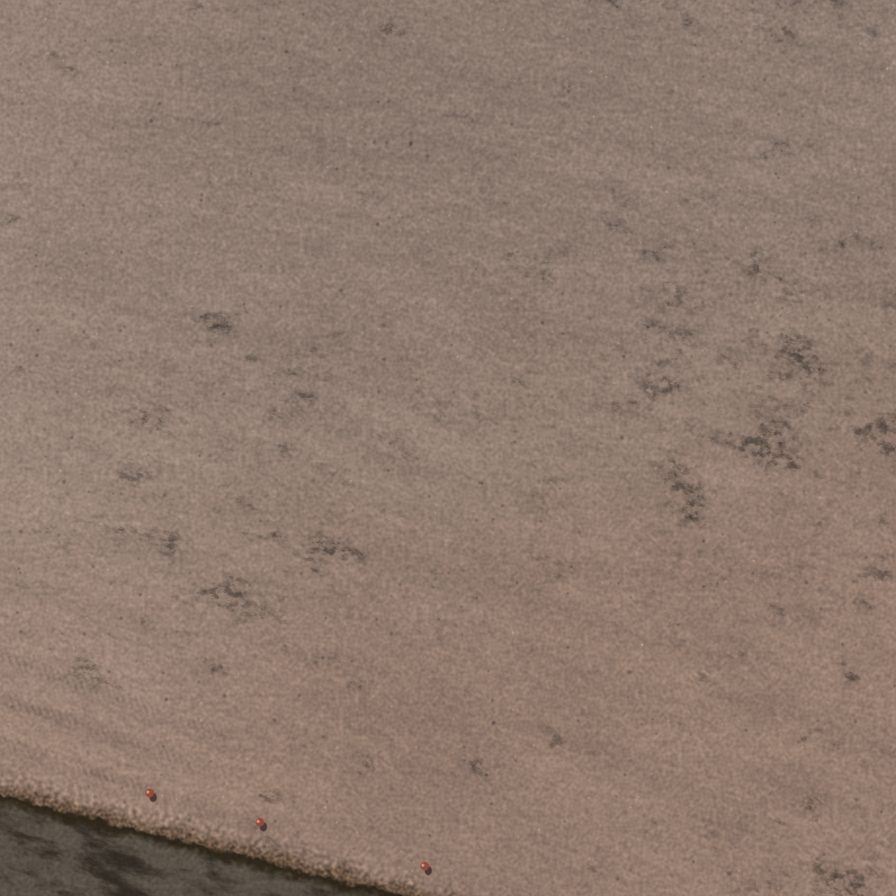
This texture is drawn by a Shadertoy shader. Its source:

```glsl
// Aerial view of a bare sandy flat: slanting streaks, weathered dark patches,
// faint wheel tracks and a dark wet bank with three red markers along it.
// Layers of gradient noise shift the tone; distance functions draw the rest.

vec2 hash2(vec2 p) {
    vec3 q = fract(p.xyx * vec3(0.1031, 0.1030, 0.0973));
    q += dot(q, q.yzx + 33.33);
    return fract((q.xx + q.yz) * q.zy);
}

float cornerSlope(vec2 cell, vec2 f, vec2 corner) {
    return dot(hash2(cell + corner) * 2.0 - 1.0, f - corner);
}

float gradientNoise(vec2 p) {
    vec2 i = floor(p), f = p - i;
    vec2 u = f * f * f * (f * (f * 6.0 - 15.0) + 10.0);
    return mix(mix(cornerSlope(i, f, vec2(0, 0)), cornerSlope(i, f, vec2(1, 0)), u.x),
               mix(cornerSlope(i, f, vec2(0, 1)), cornerSlope(i, f, vec2(1, 1)), u.x), u.y);
}

float fbm(vec2 p) {
    float sum = 0.0, amp = 1.0;
    for (int i = 0; i < 5; i++) {
        sum += amp * gradientNoise(p);
        p = mat2(1.9, 0.5, -0.5, 1.9) * p + 17.3;
        amp *= 0.6;
    }
    return sum;
}

// Soft elliptical region around a centre
float region(vec2 p, vec2 centre, vec2 size) {
    vec2 d = (p - centre) / size;
    return exp(-dot(d, d));
}

// Sparse stones: x is coverage, y is light (+1) or dark (-1)
vec2 stones(vec2 p, float cells, float px) {
    vec2 id = floor(p * cells), rnd = hash2(id + 91.0);
    vec2 centre = (id + 0.25 + 0.5 * hash2(id + 7.0)) / cells;
    float radius = mix(0.0008, 0.0022, rnd.y * rnd.y);
    float cover = 1.0 - smoothstep(radius - px, radius + px, length(p - centre));
    return vec2(cover * step(0.9, rnd.x), rnd.y > 0.5 ? -1.0 : 1.0);
}

void mainImage(out vec4 fragColor, in vec2 fragCoord) {
    vec2 uv = fragCoord / iResolution.xy;
    float px = 1.0 / iResolution.y;

    // Streak coordinates: steeper near the bank, flatter far away
    vec2 flow = vec2(uv.x - 0.25 * uv.y, uv.y + uv.x * (0.32 - 0.2 * uv.y));
    float grain = gradientNoise(uv * 230.0) + 0.6 * gradientNoise(uv * 127.0 + 40.0);
    float wisps = gradientNoise(flow * vec2(75.0, 190.0)) + 0.8 * gradientNoise(flow * vec2(32.0, 95.0) + 5.0);
    float streaks = fbm(flow * vec2(6.0, 30.0));
    float clouds = fbm(uv * vec2(3.0, 5.0) + 9.0);

    // Sand tone and broad tints
    float tone = -0.008 + 0.165 * grain + 0.075 * wisps + 0.07 * streaks + 0.05 * clouds;
    tone += 0.06 * region(uv, vec2(0.0, 0.5), vec2(0.22, 0.6));
    tone -= 0.04 * region(uv, vec2(0.45, 0.9), vec2(0.3, 0.12));
    vec3 sand = vec3(0.57, 0.49, 0.44);
    float warm = smoothstep(0.65, 0.0, uv.y - 0.25 * uv.x + 0.15 * clouds);
    sand += mix(vec3(-0.004, 0.002, 0.008), vec3(0.012, -0.002, -0.008), warm);

    // Weathered dark patches, clustered to the right and along the lower left
    float cluster = region(uv, vec2(0.83, 0.56), vec2(0.2, 0.26))
                  + 0.75 * region(uv, vec2(0.24, 0.4), vec2(0.24, 0.15))
                  + 0.8 * region(uv, vec2(0.28, 0.6), vec2(0.16, 0.05))
                  + 1.4 * region(uv, vec2(0.86, 1.0), vec2(0.2, 0.04))
                  + 1.4 * region(uv, vec2(0.93, 0.02), vec2(0.14, 0.035))
                  + region(uv, vec2(1.0, 0.53), vec2(0.07, 0.06));
    float patches = fbm(flow * vec2(13.0, 24.0) + 3.0) + 0.36 * cluster;
    float flecks = smoothstep(-0.25, 0.4, fbm(flow * vec2(70.0, 115.0)));
    tone -= 0.3 * smoothstep(0.27, 0.85, patches) * (0.15 + flecks);
    tone -= 0.1 * min(cluster, 1.0) * smoothstep(0.2, 0.5, fbm(flow * vec2(40.0, 85.0) + 60.0));

    // Wheel tracks with a ribbed tread
    for (int i = 0; i < 3; i++) {
        float gap = uv.y - (0.268 - 0.046 * float(i) - 0.39 * uv.x + 0.2 * uv.x * uv.x);
        float tread = 0.6 + 0.4 * sin(900.0 * uv.x + 300.0 * uv.y);
        float wear = 0.8 + 1.2 * gradientNoise(flow * vec2(18.0, 60.0));
        tone -= 0.13 * tread * wear * exp(-pow(gap / 0.008, 2.0)) * smoothstep(0.4, 0.05, uv.x);
    }

    // Scattered stones
    vec2 coarse = stones(uv, 34.0, px), fine = stones(uv + 3.7, 71.0, px);
    tone += 0.22 * coarse.x * coarse.y + 0.16 * fine.x * fine.y;
    vec3 col = sand * (1.0 + tone);

    // Bank: pale pebbled rim, ragged brown lip, then dark wet ground
    float bank = uv.y - 0.113 + 0.25 * uv.x + 0.009 * fbm(uv * 30.0) + 0.005 * gradientNoise(uv * 140.0);
    float rim = smoothstep(0.0, 0.012, bank) * smoothstep(0.045, 0.008, bank);
    col *= 1.0 + rim * (0.5 * gradientNoise(uv * 170.0) - 0.03);
    float lip = exp(-pow((bank - 0.004) / 0.009, 2.0));
    col = mix(col, vec3(0.36, 0.28, 0.21) * (1.0 + 0.9 * grain), 0.75 * lip);
    float murk = smoothstep(-0.15, 0.5, fbm(flow * vec2(12.0, 34.0) + 5.0));
    vec3 wet = mix(vec3(0.35, 0.32, 0.28), vec3(0.20, 0.175, 0.145), murk);
    wet = mix(wet, vec3(0.18, 0.15, 0.10), smoothstep(-0.018, -0.004, bank));
    col = mix(col, wet * (1.0 + 0.2 * grain), smoothstep(0.003, -0.003, bank));

    // Red markers with short shadows falling to the lower right
    for (int i = 0; i < 3; i++) {
        float k = float(i), x = 0.167 + 0.0925 * k + 0.0305 * k * k;
        vec2 d = uv - vec2(x, 0.115 - 0.266 * (x - 0.167));
        float shadow = length((d - vec2(0.004, -0.005)) * vec2(1.0, 0.8)) - 0.004;
        col = mix(col, vec3(0.22, 0.16, 0.14), 0.8 * smoothstep(px, -px, shadow));
        col = mix(col, vec3(0.58, 0.29, 0.23), smoothstep(px, -px, length(d) - 0.0048));
        col = mix(col, vec3(0.80, 0.62, 0.55), smoothstep(px, -px, length(d + vec2(0.002, -0.001)) - 0.0016));
    }
    fragColor = vec4(clamp(col, 0.0, 1.0), 1.0);
}
```
